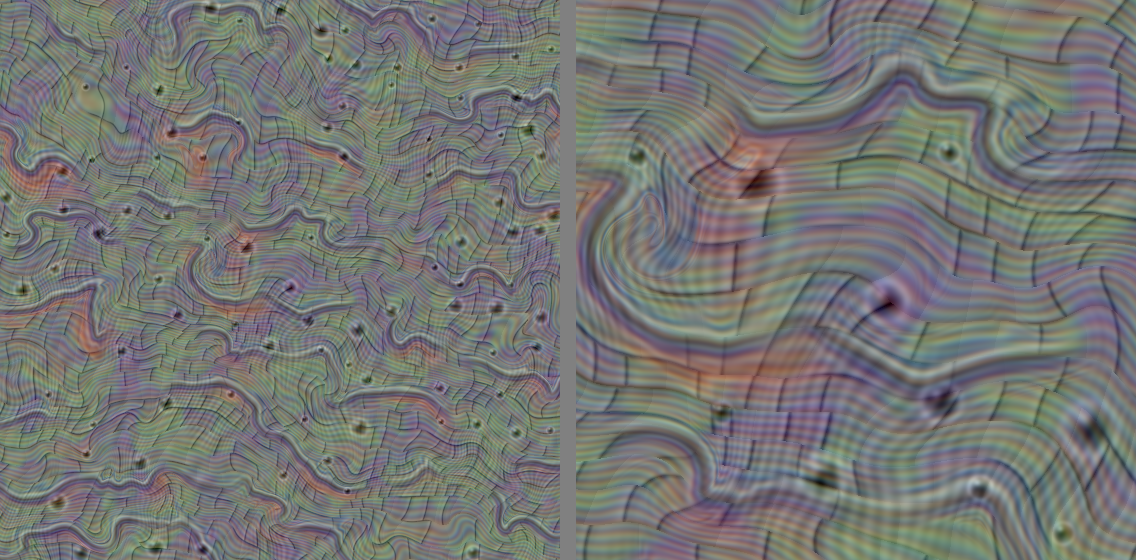
Left, the full canvas; right, a detail of the centre.
This pattern is drawn by a WebGL 2 fragment shader. Its source:

```glsl
#version 300 es
precision highp float;
// Iridescent embossed relief: short curling ridges over cracked, rippled tiles.
// Ridges follow a strongly warped and swirled flow field, tiles and ripples a
// calmer version of it; all is lit from the upper left, with small pits on top.

uniform vec2 u_resolution;
out vec4 fragColor;

const float TAU = 6.2831853;
const vec2 LIGHT = vec2(-0.53, 0.85);

vec2 hash2(vec2 p) {
  vec3 q = fract(p.xyx * vec3(0.1031, 0.1030, 0.0973));
  q += dot(q, q.yzx + 33.33);
  return fract((q.xx + q.yz) * q.zy);
}

float corner(vec2 cell, vec2 f, vec2 o) {
  return dot(hash2(cell + o) * 2.0 - 1.0, f - o);
}

// Gradient noise, roughly -0.7 to 0.7
float noise(vec2 p) {
  vec2 i = floor(p), f = p - i;
  vec2 s = f * f * f * (f * (f * 6.0 - 15.0) + 10.0);
  return mix(mix(corner(i, f, vec2(0, 0)), corner(i, f, vec2(1, 0)), s.x),
             mix(corner(i, f, vec2(0, 1)), corner(i, f, vec2(1, 1)), s.x), s.y);
}

float gauss(float x, float w) { return exp(-x * x / (w * w)); }

// Scattered vortices that curl the ridges
vec2 swirl(vec2 p, float amount) {
  vec2 cell = floor(p * 9.0), shift = vec2(0);
  for (int y = -1; y <= 1; y++)
    for (int x = -1; x <= 1; x++) {
      vec2 id = cell + vec2(x, y), rnd = hash2(id + 131.0);
      vec2 v = p - (id + 0.2 + 0.6 * hash2(id + 47.0)) / 9.0;
      float a = amount * sign(rnd.x - 0.5) * (0.6 + 1.8 * rnd.y) * gauss(length(v), 0.033);
      shift += mat2(cos(a), sin(a), -sin(a), cos(a)) * v - v;
    }
  return p + shift;
}

// Curved axes: x crosses the ridges, y runs along them
vec2 flow(vec2 p, float amount) {
  vec2 q = swirl(p, amount);
  q += amount * vec2(0.09 * noise(q * 8.0 + 3.1), 0.13 * noise(q * 7.5 + 17.3));
  q += amount * 0.024 * vec2(noise(q * 19.0 + 41.7), noise(q * 19.0 + 67.2));
  q.y += 0.15 * noise(p * 3.0 + 9.4);
  return vec2(q.y + 0.3 * q.x, q.x - 0.3 * q.y) / 0.14;
}

// Dark pits with a lit rim; signed tone
float pits(vec2 p) {
  float tone = 0.0;
  vec2 g = p * 15.0, cell = floor(g);
  for (int y = -1; y <= 1; y++)
    for (int x = -1; x <= 1; x++) {
      vec2 id = cell + vec2(x, y), rnd = hash2(id + 71.0);
      vec2 v = (g - id - 0.15 - 0.7 * hash2(id + 23.0)) / 15.0;
      float size = mix(0.004, 0.010, rnd.y * rnd.y), r = length(v);
      tone += step(rnd.x, 0.35) * (0.26 * gauss(length(v - LIGHT * size * 0.8), size * 0.5)
            - 0.30 * gauss(r, size) + 0.10 * gauss(r - size * 1.6, size * 0.4));
    }
  return tone;
}

void main() {
  float px = 1.0 / min(u_resolution.x, u_resolution.y), e = 0.0008;
  vec2 p = gl_FragCoord.xy * px, ex = vec2(e, 0), ey = vec2(0, e);

  // Ridge field: signed distance to the nearest ridge
  vec2 c = flow(p, 1.0);
  vec2 slope = vec2(flow(p + ex, 1.0).x - c.x, flow(p + ey, 1.0).x - c.x) / e;
  float steep = max(length(slope), 2.0), litR = dot(slope / steep, LIGHT);
  float s = fract(c.x) - 0.5, d = s / steep;
  float ridge = smoothstep(-0.16, 0.1, noise(p * 6.5 + 31.0)) * (1.0 - 4.0 * s * s);

  // Tile field and its local directions
  vec2 t = flow(p, 0.5);
  vec2 dx = (flow(p + ex, 0.5) - t) / e, dy = (flow(p + ey, 0.5) - t) / e;
  vec2 across = vec2(dx.x, dy.x), along = vec2(dx.y, dy.y);
  float lenA = max(length(across), 1.5), lenB = max(length(along), 1.5);
  float litA = dot(across / lenA, LIGHT), litB = dot(along / lenB, LIGHT);

  // Staggered bricks and their broken cracks
  float u = t.x * 5.0, row = floor(u), lineW = max(0.0014, 0.7 * px);
  vec2 rowRnd = hash2(vec2(row, 5.0));
  float rate = 3.6 + 2.4 * rowRnd.x, v = t.y * rate + rowRnd.y;
  float du = (fract(u + 0.5) - 0.5) / (5.0 * lenA);
  float dv = (fract(v + 0.5) - 0.5) / (rate * lenB);
  float rowOn = smoothstep(-0.06, 0.16, noise(p * 17.0 + 53.0));
  float colOn = step(0.4, hash2(vec2(row, floor(v + 0.5))).x);
  float crack = max(rowOn * gauss(du, lineW), colOn * gauss(dv, lineW));
  float bevel = rowOn * du * litA * gauss(du, 0.004) + colOn * dv * litB * gauss(dv, 0.004);
  float pillow = (fract(u) - 0.5) * litA + (fract(v) - 0.5) * litB;

  // Lumps and fine ripples, faded where too dense
  vec2 lift = LIGHT * 0.003;
  float lumps = noise((p - lift) * 38.0) - noise((p + lift) * 38.0);
  float fineA = smoothstep(1.4, 2.6, 1.0 / (17.0 * lenA * px));
  float fineB = smoothstep(1.4, 2.6, 1.0 / (18.0 * lenB * px));
  float beads = fineB * cos(t.y * TAU * 18.0) * smoothstep(-0.1, 0.3, noise(p * 9.0 + 87.0));
  vec3 ripple = fineA * cos(t.x * TAU * 17.0 + vec3(0.0, 1.1, 2.2));

  // Muted ground: grey, green, violet and rust with a faint sheen
  float hue = noise(p * 11.0 + 11.0) + 0.6 * noise(p * 29.0 + 29.0);
  float warm = smoothstep(-0.1, 0.25, noise(p * 6.0 + 7.0));
  vec3 col = mix(vec3(0.455, 0.465, 0.475), vec3(0.485, 0.53, 0.445), smoothstep(-0.15, 0.25, hue));
  col = mix(col, vec3(0.48, 0.425, 0.52), 0.8 * smoothstep(0.05, 0.4, -hue));
  col = mix(col, vec3(0.58, 0.44, 0.42), 0.5 * warm * smoothstep(0.05, 0.3, noise(p * 13.0 + 61.0)));
  col += 0.022 * cos(TAU * (t.x * 3.0 + hue * 1.5 + vec3(0.0, 0.33, 0.67)));

  // Ridge colours: warm flank, violet edge, pale crest, dark line
  col = mix(col, vec3(0.65, 0.43, 0.37), 0.85 * ridge * warm * gauss(d + 0.014, 0.011));
  col = mix(col, vec3(0.42, 0.34, 0.52), 0.6 * ridge * gauss(d + 0.005, 0.004));
  col = mix(col, vec3(0.57, 0.60, 0.56), 0.6 * ridge * gauss(d - 0.007, 0.004));
  col = mix(col, vec3(0.37, 0.46, 0.53), 0.6 * ridge * gauss(d - 0.013, 0.003));
  col = mix(col, vec3(0.22, 0.22, 0.29), 0.8 * ridge * gauss(d, 0.0024));

  // Relief lighting
  float tiles = 1.0 - 0.75 * ridge * gauss(d, 0.016);
  col += tiles * (0.045 * pillow + 34.0 * bevel - 0.17 * crack * vec3(1.0, 1.0, 0.85));
  col += 0.12 * lumps + 0.034 * beads + 0.045 * tiles * ripple;
  col += 0.06 * ridge * cos(d * TAU / 0.0085 + vec3(0.0, 0.6, 1.2)) * gauss(d, 0.026);
  col += 8.0 * ridge * d * litR * gauss(d, 0.010);
  col += pits(p) * vec3(0.94, 0.98, 1.08);
  fragColor = vec4(clamp(col, 0.0, 1.0), 1.0);
}
```
